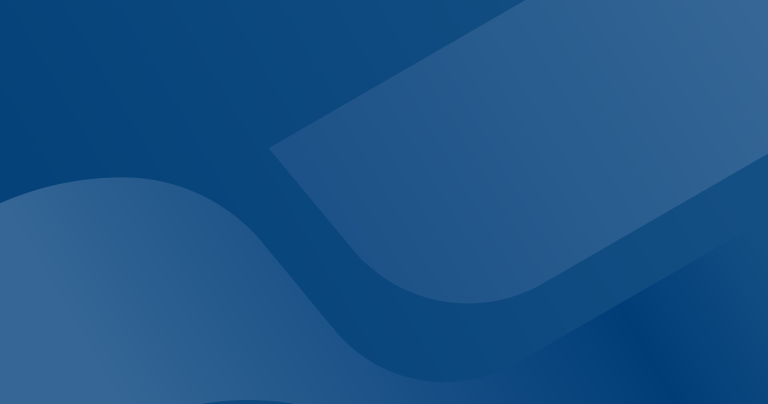
This background is drawn by a WebGL 2 fragment shader. Its source:

```glsl
#version 300 es
precision highp float;
// Blue backdrop of soft gradients: a slanted rounded band above a flowing wave.

#define ASPECT 1.9
#define FLOW vec2(0.866, 0.5)        // direction of gradients and long edges
#define SLOPE vec2(0.77, 0.639)      // normal of the steep falling edges
#define DEEP vec3(0.0, 0.24, 0.47)
#define NIGHT vec3(0.018, 0.26, 0.475)
#define OCEAN vec3(0.08, 0.31, 0.515)
#define STEEL vec3(0.11, 0.32, 0.53)
#define MIST vec3(0.208, 0.40, 0.588)

uniform vec2 u_resolution;
out vec4 outColor;

float cross2(vec2 a, vec2 b) { return a.x * b.y - a.y * b.x; }

// Signed distance to a wedge with outward normals a, b (counterclockwise)
// whose tip is rounded by a circle of the given radius.
float roundedWedge(vec2 q, vec2 a, vec2 b, float radius) {
    bool inTip = cross2(a, q) > 0.0 && cross2(q, b) > 0.0;
    return (inTip ? length(q) : max(dot(q, a), dot(q, b))) - radius;
}

float circle(vec2 p, vec2 center, float radius) {
    return length(p - center) - radius;
}

// Anti-aliased fill, one pixel wide at the edge
float coverage(float d) { return clamp(0.5 - d * u_resolution.y, 0.0, 1.0); }

float ramp(float a, float b, float x) { return clamp((x - a) / (b - a), 0.0, 1.0); }

// Slanted band: rounded below, cut straight along its upper side
float bandShape(vec2 p) {
    vec2 lowerNormal = vec2(FLOW.y, -FLOW.x);
    float body = roundedWedge(p - vec2(1.158, 0.621), -SLOPE, lowerNormal, 0.372);
    float upperCut = dot(p - vec2(0.661, 0.631), -lowerNormal);
    return max(body, upperCut);
}

// Wave: a broad hump on the left that runs down into a round valley
float waveShape(vec2 p) {
    if (p.x < 0.304) return circle(p, vec2(0.304, -0.191), 0.752);
    if (p.x < 0.743)
        return roundedWedge(p - vec2(0.304, 0.111), SLOPE, vec2(0.0, 1.0), 0.45);
    vec2 lowerNormal = vec2(FLOW.y, -FLOW.x);
    return -roundedWedge(p - vec2(1.101, 0.408), -SLOPE, lowerNormal, 0.354);
}

void main() {
    vec2 p = gl_FragCoord.xy / u_resolution * vec2(ASPECT, 1.0);
    float s = dot(p, FLOW);

    // Gradients, all along the same slanted axis
    vec3 background = mix(NIGHT, OCEAN, ramp(0.376, 1.86, s));
    vec3 band = mix(STEEL, MIST, ramp(0.92, 2.11, s));
    vec3 wave = mix(MIST, DEEP, ramp(0.25, 1.45, s));
    wave = mix(wave, OCEAN, ramp(1.45, 1.84, s));

    // Layers from back to front
    vec3 color = mix(background, wave, coverage(waveShape(p)));
    color = mix(color, band, coverage(bandShape(p)));

    // Crest of a further wave at the lower edge
    float crest = circle(p, vec2(0.614, -0.673), 0.683);
    color = mix(color, mix(NIGHT, OCEAN, 0.6), coverage(crest));

    outColor = vec4(color, 1.0);
}
```
